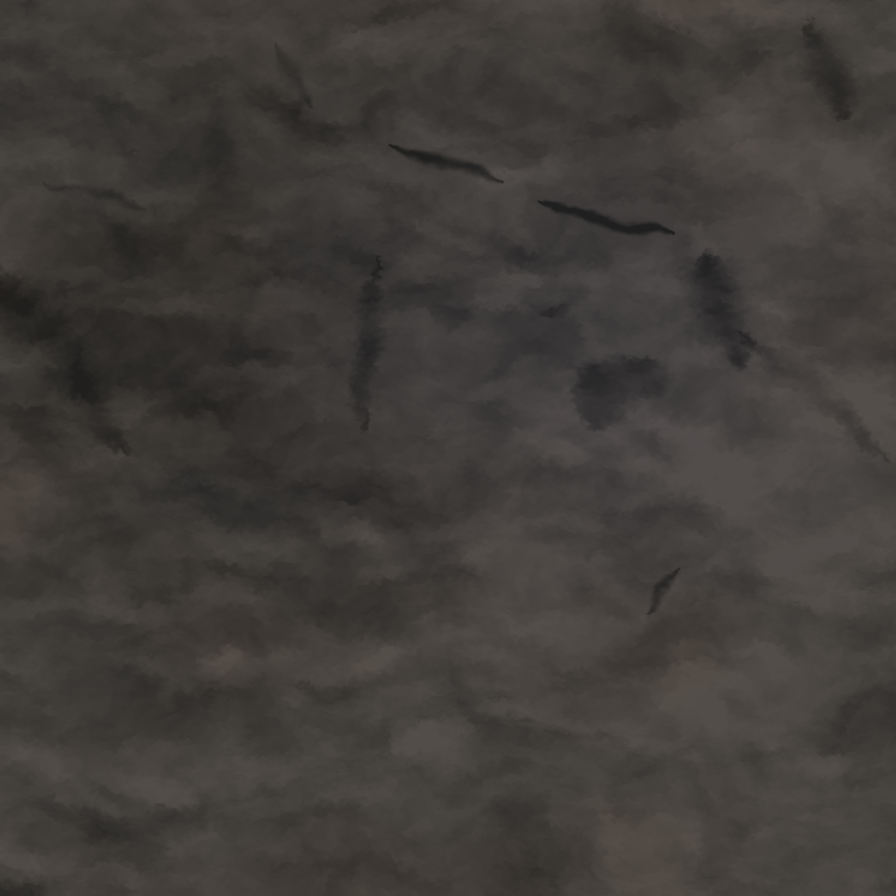
This texture is drawn by a Shadertoy shader. Its source:

```glsl
const vec3 SHADOW = vec3(0.200, 0.190, 0.178);
const vec3 STONE = vec3(0.300, 0.281, 0.263);
const vec3 COOL_SHIFT = vec3(-0.003, 0.000, 0.016);
const vec3 RUST_SHIFT = vec3(0.030, 0.003, -0.016);

float hash(vec2 cell) {
    vec3 q = fract(vec3(cell.xyx) * 0.1031);
    q += dot(q, q.yzx + 33.33);
    return fract((q.x + q.y) * q.z);
}

float noise(vec2 p) {
    vec2 cell = floor(p);
    vec2 f = fract(p);
    f = f * f * (3.0 - 2.0 * f);
    float low = mix(hash(cell), hash(cell + vec2(1, 0)), f.x);
    float high = mix(hash(cell + vec2(0, 1)), hash(cell + vec2(1, 1)), f.x);
    return mix(low, high, f.y);
}

float fbm(vec2 p, float gain) {
    float sum = 0.0, total = 0.0, amplitude = 1.0;
    for (int i = 0; i < 5; i++) {
        sum += amplitude * noise(p);
        total += amplitude;
        amplitude *= gain;
        p = mat2(1.92, 0.56, -0.56, 1.92) * p + 17.3;
    }
    return sum / total;
}

// Offsets the position by noise, centred on zero
vec2 warp(vec2 p, vec2 scale, float amount) {
    vec2 q = p * scale;
    return p + amount * (vec2(fbm(q, 0.5), fbm(q + 41.7, 0.5)) - 0.5);
}

// Soft elliptical patch
float patchMask(vec2 p, vec2 center, vec2 radius) {
    vec2 q = (p - center) / radius;
    return exp(-dot(q, q));
}

// Tapered stroke from a to b with a soft edge
float crack(vec2 p, vec2 a, vec2 b, float width) {
    vec2 along = b - a;
    float h = clamp(dot(p - a, along) / dot(along, along), 0.0, 1.0);
    float taper = width * (0.2 + 3.2 * h * (1.0 - h));
    return 1.0 - smoothstep(0.0, taper, length(p - a - along * h));
}

// Broad light and dark areas of the wall
float regions(vec2 p) {
    float tone = 0.58 * patchMask(p, vec2(0.72, 0.49), vec2(0.20, 0.13));
    tone += 0.55 * patchMask(p, vec2(0.92, 0.74), vec2(0.15, 0.26));
    tone += 0.58 * patchMask(p, vec2(0.79, 0.17), vec2(0.14, 0.12));
    tone += 0.40 * patchMask(p, vec2(0.53, 0.66), vec2(0.09, 0.08));
    tone += 0.14 * patchMask(p, vec2(0.45, 0.31), vec2(0.45, 0.10));
    tone -= 0.48 * patchMask(p, vec2(0.26, 0.54), vec2(0.22, 0.13));
    tone -= 0.30 * patchMask(p, vec2(0.28, 0.72), vec2(0.20, 0.20));
    tone -= 0.16 * patchMask(p, vec2(0.20, 0.93), vec2(0.25, 0.10));
    return tone;
}

// Thin dark fissures
float fissures(vec2 p) {
    float dark = 1.30 * crack(p, vec2(0.430, 0.836), vec2(0.560, 0.797), 0.011);
    dark += 1.45 * crack(p, vec2(0.595, 0.774), vec2(0.755, 0.736), 0.011);
    dark += 0.90 * crack(p, vec2(0.720, 0.312), vec2(0.759, 0.362), 0.009);
    dark += 0.50 * crack(p, vec2(0.310, 0.945), vec2(0.350, 0.875), 0.015);
    return dark + 0.45 * crack(p, vec2(0.050, 0.800), vec2(0.160, 0.765), 0.010);
}

// Wide smoky hollows
float hollows(vec2 p) {
    float dark = 0.65 * crack(p, vec2(0.415, 0.705), vec2(0.405, 0.520), 0.023);
    dark += 0.80 * crack(p, vec2(0.900, 0.980), vec2(0.940, 0.860), 0.038);
    dark += 0.70 * crack(p, vec2(-0.02, 0.710), vec2(0.140, 0.500), 0.050);
    dark += 0.95 * crack(p, vec2(0.795, 0.720), vec2(0.830, 0.590), 0.050);
    dark += 0.60 * crack(p, vec2(0.830, 0.630), vec2(0.990, 0.490), 0.030);
    float ledge = 0.400 + 0.05 * (p.x - 0.3);
    float band = smoothstep(ledge - 0.012, ledge + 0.018, p.y)
               * (1.0 - smoothstep(ledge + 0.02, ledge + 0.10, p.y));
    return dark + 0.50 * band * patchMask(p, vec2(0.36, 0.43), vec2(0.20, 0.20));
}

void mainImage(out vec4 fragColor, in vec2 fragCoord) {
    vec2 uv = fragCoord / iResolution.xy;

    // Ragged, brushed distortion
    vec2 ragged = warp(uv, vec2(150.0, 190.0), 0.014);
    vec2 drift = warp(ragged, vec2(9.0, 13.0), 0.08);
    vec2 bent = warp(ragged, vec2(14.0, 18.0), 0.040);

    // Sideways clouds with shaded lower rims
    vec2 cloudPos = drift * vec2(8.5, 15.0);
    float cloud = fbm(cloudPos, 0.56);
    float rim = cloud - fbm(cloudPos + vec2(0.12, 0.30), 0.56);
    float streaks = fbm(bent * vec2(24.0, 48.0) + 9.0, 0.6) - 0.5;
    float tone = 0.47 + regions(bent) + 1.75 * (cloud - 0.5) + 0.8 * rim + 0.45 * streaks;

    // Dark pits scattered over the pale side
    float pitArea = patchMask(uv, vec2(0.67, 0.58), vec2(0.20, 0.14));
    float pits = smoothstep(0.55, 0.85, noise(bent * vec2(18.0, 24.0) + 5.0));
    tone -= 0.85 * pits * pitArea + hollows(bent);
    tone -= fissures(warp(uv, vec2(22.0, 26.0), 0.022));

    // Cool grey in the middle, rust stains elsewhere
    vec3 color = mix(SHADOW, STONE, clamp(tone, -0.75, 1.25));
    float cool = patchMask(drift, vec2(0.68, 0.60), vec2(0.32, 0.25));
    float rust = max(fbm(drift * vec2(4.0, 7.0) + 63.0, 0.5) - 0.5, -0.06);
    color += COOL_SHIFT * cool + RUST_SHIFT * rust * (1.0 - cool);
    fragColor = vec4(color, 1.0);
}
```
